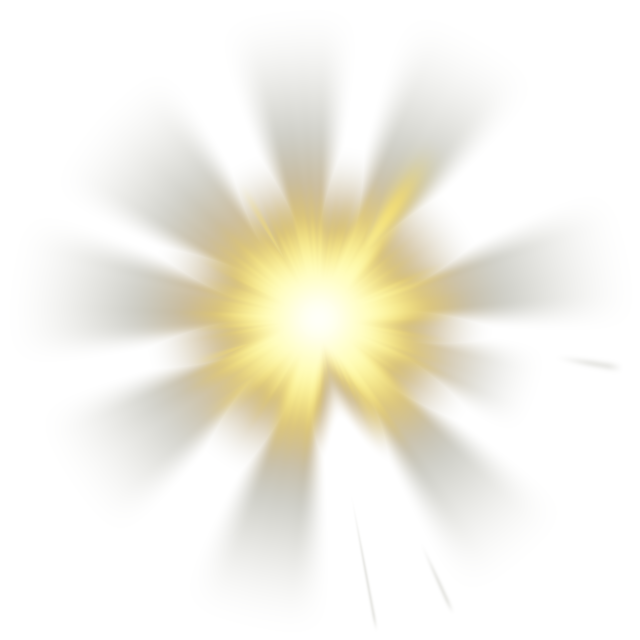
A Shadertoy shader for this background:

```glsl
const vec2 CENTER = vec2(0.498, 0.502);
const vec3 PAPER = vec3(1.0);
const vec3 SMOKE_GREY = vec3(0.66, 0.66, 0.61);
const vec3 SMOKE_TAN = vec3(0.77, 0.69, 0.52);
const vec3 GOLD = vec3(0.97, 0.87, 0.40);
const vec3 PALE_YELLOW = vec3(1.0, 0.99, 0.68);
const vec3 CORE_WHITE = vec3(1.0, 1.0, 0.97);
const float RAY_SOFTNESS = 4.5;
const float HAZE_INNER = 0.13;
const float HAZE_OUTER = 0.28;
const float GLOW_REACH = 0.18;
const float NOTCH_ANGLE = 282.0;
const float NOTCH_WIDTH = 11.0;

// Broad rays: angle, half width in degrees, length, golden reach
const int RAY_COUNT = 9;
const vec4 RAYS[RAY_COUNT] = vec4[](
    vec4(96.0, 10.5, 0.50, 0.20), vec4(60.0, 11.0, 0.52, 0.23),
    vec4(11.5, 10.5, 0.51, 0.22), vec4(-19.0, 9.0, 0.37, 0.20),
    vec4(-50.0, 10.0, 0.51, 0.23), vec4(257.5, 11.0, 0.51, 0.22),
    vec4(213.0, 12.5, 0.48, 0.22), vec4(174.0, 12.0, 0.50, 0.20),
    vec4(138.0, 14.0, 0.48, 0.20));

// Golden streaks: angle, width in degrees, reach, strength
const int STREAK_COUNT = 7;
const vec4 STREAKS[STREAK_COUNT] = vec4[](
    vec4(56.0, 5.0, 0.34, 0.85), vec4(120.0, 1.6, 0.25, 0.60),
    vec4(200.0, 2.2, 0.22, 0.70), vec4(222.0, 4.0, 0.25, 0.60),
    vec4(-60.0, 5.0, 0.24, 0.55), vec4(256.0, 5.0, 0.23, 0.45),
    vec4(4.0, 1.5, 0.21, 0.50));

// Faint outer slivers: angle, width in degrees, start and end radius
const int SLIVER_COUNT = 3;
const vec4 SLIVERS[SLIVER_COUNT] = vec4[](
    vec4(-9.3, 0.8, 0.37, 0.485), vec4(-79.5, 0.35, 0.27, 0.50),
    vec4(-65.5, 0.45, 0.38, 0.51));

float hash(float n) {
    n = fract(n * 0.1031);
    n *= n + 33.33;
    return fract(n * (n + n));
}

// Value noise around the circle, with a whole number of cells
float angularNoise(float degreesAngle, float cells) {
    float x = mod(degreesAngle / 360.0, 1.0) * cells;
    float cell = floor(x);
    float t = smoothstep(0.0, 1.0, fract(x));
    return mix(hash(cell + cells), hash(mod(cell + 1.0, cells) + cells), t);
}

float angleGap(float a, float b) {
    return abs(mod(a - b + 180.0, 360.0) - 180.0);
}

float bell(float x) {
    return exp(-x * x);
}

float fadeOut(float inner, float outer, float x) {
    return 1.0 - smoothstep(inner, outer, x);
}

void mainImage(out vec4 fragColor, in vec2 fragCoord) {
    vec2 p = (fragCoord - 0.5 * iResolution.xy) / min(iResolution.x, iResolution.y);
    p += 0.5 - CENTER;
    float r = length(p);
    float angle = degrees(atan(p.y, p.x + 1e-6));
    float fine = angularNoise(angle, 150.0);
    float broad = angularNoise(angle, 47.0);
    float notch = bell(angleGap(angle, NOTCH_ANGLE) / NOTCH_WIDTH);

    // Smoke: a round haze joined by the broad rays
    float hazeRadius = r / (1.0 - 0.42 * notch);
    float smoke = fadeOut(HAZE_INNER, HAZE_OUTER, hazeRadius) * fadeOut(0.1, 0.5, r);
    float reach = GLOW_REACH;
    for (int i = 0; i < RAY_COUNT; i++) {
        vec4 ray = RAYS[i];
        float mask = fadeOut(ray.y - RAY_SOFTNESS, ray.y + RAY_SOFTNESS, angleGap(angle, ray.x));
        smoke = max(smoke, mask * fadeOut(0.1, ray.z, r));
        reach = max(reach, mix(GLOW_REACH, ray.w, mask));
    }
    smoke *= 0.93 + 0.10 * broad + 0.04 * fine;
    vec3 smokeColor = mix(SMOKE_TAN, SMOKE_GREY, smoothstep(0.17, 0.31, r));
    vec3 color = mix(PAPER, smokeColor, clamp(smoke, 0.0, 1.0));

    // Outer slivers
    for (int i = 0; i < SLIVER_COUNT; i++) {
        vec4 sliver = SLIVERS[i];
        float span = smoothstep(sliver.z, mix(sliver.z, sliver.w, 0.6), r)
                   * fadeOut(sliver.w - 0.03, sliver.w, r);
        color = mix(color, SMOKE_GREY, 0.25 * span * bell(angleGap(angle, sliver.x) / sliver.y));
    }

    // Golden glow and its streaks
    reach *= (1.0 - 0.45 * notch) * (0.93 + 0.10 * broad + 0.06 * fine);
    float gold = fadeOut(0.35 * reach, 1.1 * reach, r);
    float bright = 0.0;
    for (int i = 0; i < STREAK_COUNT; i++) {
        vec4 streak = STREAKS[i];
        float beam = bell(angleGap(angle, streak.x) / streak.y) * smoothstep(0.04, 0.12, r);
        gold = max(gold, streak.w * beam * fadeOut(0.55 * streak.z, streak.z, r));
        bright = max(bright, streak.w * beam * fadeOut(0.3 * streak.z, 0.75 * streak.z, r));
    }
    color = mix(color, GOLD, gold * (0.88 + 0.12 * fine));

    // Pale heart
    float pale = max(fadeOut(0.3 * reach, 0.8 * reach, r), 0.7 * bright);
    color = mix(color, PALE_YELLOW, pale);
    color = mix(color, CORE_WHITE, bell(r / 0.065));
    fragColor = vec4(color, 1.0);
}
```
